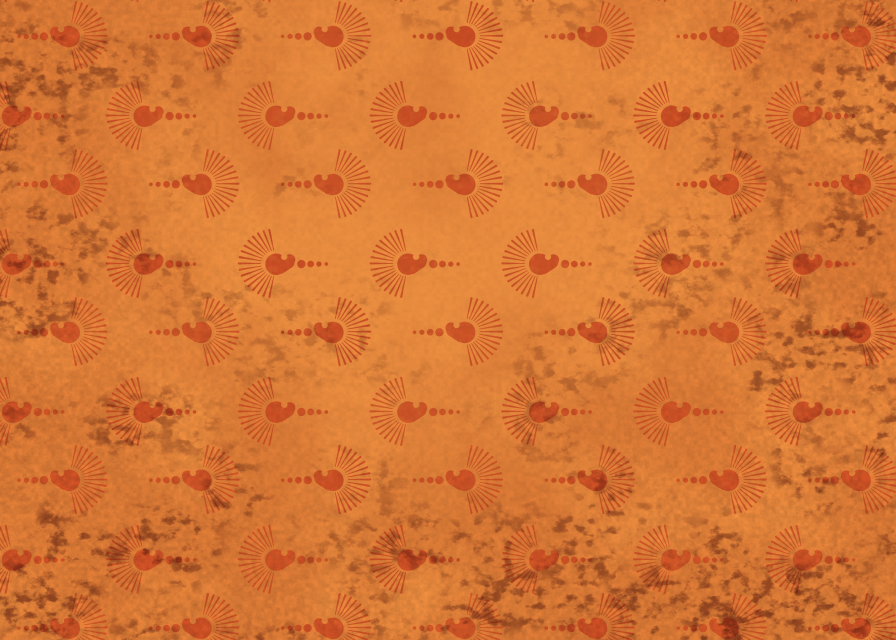
Write a Shadertoy shader that draws this pattern.

```glsl
// Rows of mirrored paisleys with ray fans and dot tails on worn orange paper.

const float CANVAS_WIDTH = 115.2;            // motif units across the canvas
const vec2 PITCH = vec2(16.95, 19.02);       // spacing of repeats in each row set
const vec2 RIGHT_ROW = vec2(8.55, 4.6);      // first motif with its fan to the right
const vec2 LEFT_ROW = vec2(1.95, 14.85);     // first motif with its fan to the left
const float RAY_STEP = 0.17;                 // angle between rays
const float RAY_SIDE = 8.0;                  // rays on each side of the middle one

const vec3 PAPER = vec3(0.905, 0.545, 0.245);
const vec3 PAPER_AGED = vec3(0.81, 0.435, 0.19);
const vec3 INK = vec3(0.775, 0.295, 0.135);
const vec3 STAIN = vec3(0.64, 0.53, 0.55);   // multiplies whatever lies below

float hash(vec2 cell) {
    uvec2 q = uvec2(ivec2(cell)) * uvec2(1597334673u, 3812015801u);
    uint n = (q.x ^ q.y) * 1597334673u;
    n = (n ^ (n >> 15u)) * 2246822519u;
    return float((n ^ (n >> 13u)) >> 8u) / 16777216.0;
}

float valueNoise(vec2 p) {
    vec2 i = floor(p), f = fract(p);
    f = f * f * (3.0 - 2.0 * f);
    return mix(mix(hash(i), hash(i + vec2(1, 0)), f.x),
               mix(hash(i + vec2(0, 1)), hash(i + vec2(1, 1)), f.x), f.y);
}

float fbm(vec2 p) {
    float sum = 0.0, gain = 0.533;
    for (int i = 0; i < 4; i++) {
        sum += gain * valueNoise(p);
        p = mat2(1.6, 1.2, -1.2, 1.6) * p + 17.3;
        gain *= 0.5;
    }
    return sum;
}

float circle(vec2 p, vec2 centre, float radius) {
    return length(p - centre) - radius;
}

// Capsule whose radius runs from ra at a to rb at b.
float taper(vec2 p, vec2 a, vec2 b, float ra, float rb) {
    vec2 ab = b - a;
    float t = clamp(dot(p - a, ab) / dot(ab, ab), 0.0, 1.0);
    return length(p - a - ab * t) - mix(ra, rb, t);
}

// Round body, tail and curled tip, with a notch below the curl.
float paisley(vec2 p) {
    float d = circle(p, vec2(-0.35, -0.1), 1.38);
    d = min(d, taper(p, vec2(0.1, -0.35), vec2(1.2, 0.15), 1.02, 0.82));
    d = min(d, circle(p, vec2(1.42, 0.48), 0.7));
    return max(d, -circle(p, vec2(0.7, 0.85), 0.4));
}

// Fan opening toward -x, rays widening outward.
float rayFan(vec2 p) {
    p = vec2(-p.x - 0.3, p.y);
    float k = clamp(round(atan(p.y, p.x) / RAY_STEP), -RAY_SIDE, RAY_SIDE);
    float angle = k * RAY_STEP, side = abs(k) / RAY_SIDE;
    vec2 dir = vec2(cos(angle), sin(angle));
    return taper(p, dir * mix(2.05, 1.75, side), dir * mix(4.85, 4.4, side), 0.045, 0.135);
}

// Four shrinking dots along +x.
float dotTail(vec2 p) {
    float d = 1e3;
    for (float i = 0.0; i < 4.0; i++)
        d = min(d, circle(p, vec2(2.9 + 1.25 * i - 0.06 * i * i, -0.08), 0.53 - 0.1 * i));
    return d;
}

float motif(vec2 p) {
    return min(paisley(p), min(rayFan(p), dotTail(p)));
}

// Ink coverage of one set of rows; facing is +1 for tails to the right.
float motifRows(vec2 p, vec2 first, float facing, float pixel) {
    vec2 cell = round((p - first) / PITCH);
    vec2 local = p - first - cell * PITCH;
    float d = motif(vec2(local.x * facing, -local.y));
    float strength = mix(0.86, 1.0, hash(cell + 40.0 + 9.0 * facing));
    return strength * smoothstep(0.7 * pixel, -0.7 * pixel, d);
}

// Wear grows away from the clear upper middle.
float wearAmount(vec2 uv) {
    return smoothstep(0.08, 0.68, length((uv - vec2(0.48, 0.72)) * vec2(1.1, 0.75)));
}

void mainImage(out vec4 fragColor, in vec2 fragCoord) {
    vec2 uv = fragCoord / iResolution.xy;
    float pixel = CANVAS_WIDTH / iResolution.x;
    vec2 p = vec2(fragCoord.x, iResolution.y - fragCoord.y) * pixel;   // y runs down
    float wear = wearAmount(uv);

    // Mottled paper
    float clouds = fbm(p * 0.09 + 5.0);
    float aged = smoothstep(0.3, 0.85, clouds * 0.75 + wear * 0.4);
    vec3 colour = mix(PAPER, PAPER_AGED, aged * 0.75);

    // Printed motifs
    float ink = max(motifRows(p, RIGHT_ROW, -1.0, pixel), motifRows(p, LEFT_ROW, 1.0, pixel));
    ink *= mix(0.86, 1.0, smoothstep(0.25, 0.5, fbm(p * 1.3 + 31.0)));
    colour = mix(colour, INK, ink);

    // Speckled stains gathered in patches, then fine grain
    float patches = smoothstep(0.36, 0.68, fbm(p * 0.13 + 60.0) + 0.14 * (wear - 0.4));
    float specks = smoothstep(0.46, 0.76, fbm(p * vec2(0.75, 1.0) + 80.0));
    colour *= mix(vec3(1), STAIN, specks * patches * mix(0.3, 0.95, wear));
    colour *= 1.0 + (fbm(p * 1.9 + 120.0) - 0.5) * mix(0.08, 0.24, wear);

    fragColor = vec4(colour, 1.0);
}
```
